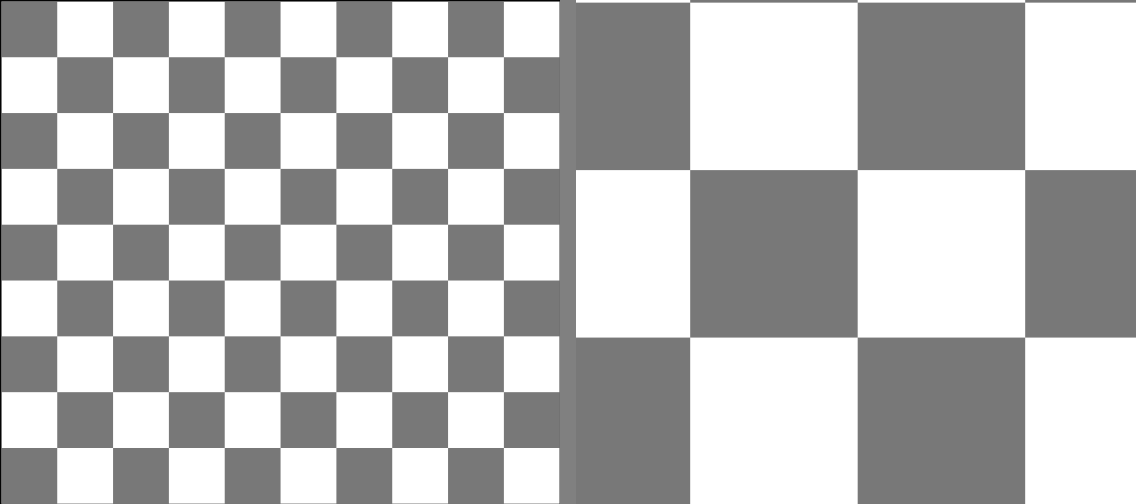
Left: the whole. Right: its middle third, enlarged.
Give the GLSL for this pattern, as a Shadertoy shader.

```glsl
// Checkerboard averaged over a footprint: 0 on even cells, 1 on odd cells
float checkerCoverage(vec2 grid, vec2 footprint) {
    vec2 lower = abs(fract((grid - 0.5 * footprint) * 0.5) - 0.5);
    vec2 upper = abs(fract((grid + 0.5 * footprint) * 0.5) - 0.5);
    vec2 wave = 2.0 * (lower - upper) / footprint;
    return 0.5 - 0.5 * wave.x * wave.y;
}

// Part of the footprint lying inside the board
float boardCoverage(vec2 grid, vec2 cellCount, vec2 footprint) {
    vec2 nearSide = clamp(grid / footprint + 0.5, 0.0, 1.0);
    vec2 farSide = clamp((cellCount - grid) / footprint + 0.5, 0.0, 1.0);
    vec2 inside = nearSide * farSide;
    return inside.x * inside.y;
}

void mainImage(out vec4 fragColor, in vec2 fragCoord) {
    // Cell coordinates, counted from the top left corner of the board
    vec2 uv = fragCoord / iResolution.xy;
    uv.y = 1.0 - uv.y;
    vec2 cellSize = vec2(0.0997, 0.11076);
    vec2 grid = (uv - vec2(0.0025, 0.0028)) / cellSize;
    vec2 footprint = 1.0 / (iResolution.xy * cellSize);

    // Grey and white squares
    vec3 color = mix(vec3(0.47), vec3(1.0), checkerCoverage(grid, footprint));

    // Thin dark rim, wider on the left and top
    color = mix(vec3(0.01), color, boardCoverage(grid, vec2(10.0, 9.0), footprint));

    fragColor = vec4(color, 1.0);
}
```
